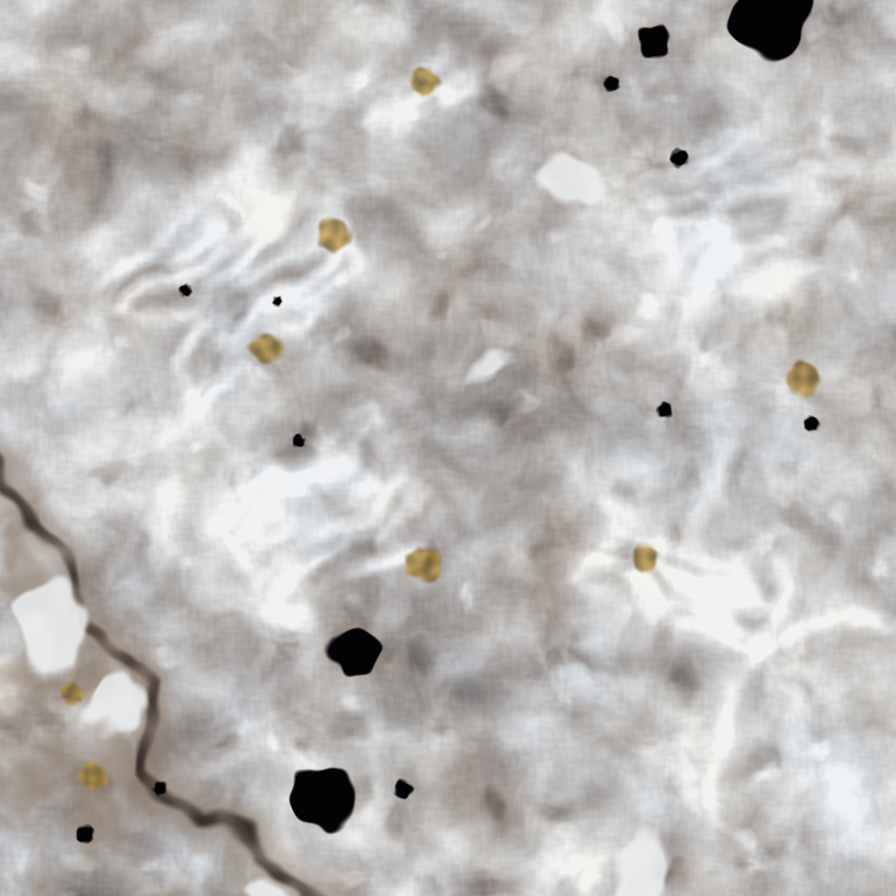
Give the GLSL for this texture, as a Shadertoy shader.

```glsl
// Thin section of pale limestone: mottled mud, ghostly fossils, a brown vein and opaque grains.

const vec3 OPAQUE  = vec3(0.012, 0.012, 0.022);
const vec3 OCHRE   = vec3(0.60, 0.48, 0.22);
const vec3 CALCITE = vec3(0.93, 0.94, 0.945);
const vec3 STAIN   = vec3(0.56, 0.49, 0.42);
const vec3 SEAM    = vec3(0.22, 0.17, 0.155);

// Large grains: centre and radius
const vec3 BLACK_GRAINS[4] = vec3[4](
    vec3(0.86, 0.985, 0.044), vec3(0.73, 0.953, 0.018),
    vec3(0.395, 0.275, 0.028), vec3(0.36, 0.11, 0.034));
const vec3 WHITE_GRAINS[6] = vec3[6](
    vec3(0.64, 0.80, 0.034), vec3(0.05, 0.30, 0.045), vec3(0.13, 0.21, 0.033),
    vec3(0.72, 0.03, 0.034), vec3(0.30, 0.01, 0.016), vec3(0.545, 0.60, 0.014));
const vec2 VEIN[8] = vec2[8](
    vec2(-0.02, 0.50), vec2(0.05, 0.40), vec2(0.10, 0.30), vec2(0.18, 0.23),
    vec2(0.16, 0.15), vec2(0.22, 0.09), vec2(0.30, 0.055), vec2(0.36, -0.02));

vec2 hash2(vec2 p) {
    vec3 q = fract(p.xyx * vec3(0.1031, 0.1030, 0.0973));
    q += dot(q, q.yzx + 33.33);
    return fract((q.xx + q.yz) * q.zy);
}

float corner(vec2 cell, vec2 offset) {
    float angle = 6.2832 * hash2(cell).x;
    return dot(vec2(cos(angle), sin(angle)), offset);
}

float gradientNoise(vec2 p) {
    vec2 i = floor(p), f = p - i;
    vec2 u = f * f * f * (f * (f * 6.0 - 15.0) + 10.0);
    vec2 e = vec2(1.0, 0.0);
    return mix(mix(corner(i, f), corner(i + e, f - e), u.x),
               mix(corner(i + e.yx, f - e.yx), corner(i + 1.0, f - 1.0), u.x), u.y);
}

float fbm(vec2 p, int octaves) {
    float sum = 0.0, amp = 0.5;
    for (int i = 0; i < octaves; i++) {
        sum += amp * gradientNoise(p);
        p = mat2(1.6, 1.2, -1.2, 1.6) * p + 17.3;
        amp *= 0.5;
    }
    return sum;
}

float bell(float d, float width) { return exp(-d * d / (width * width)); }

// Coverage of one lumpy grain
float grain(vec2 p, vec2 centre, float radius, float blur) {
    vec2 q = p - centre;
    float lump = 1.0 + 0.45 * gradientNoise(q / radius * 1.1 + centre * 71.0);
    return 1.0 - smoothstep(-blur, blur, length(q) - radius * lump);
}

// Grains strewn over a jittered grid
float scatter(vec2 p, float cells, float density, float radius, float blur, float seed) {
    float cover = 0.0;
    vec2 home = floor(p * cells);
    for (int k = 0; k < 9; k++) {
        vec2 id = home + vec2(k % 3, k / 3) - 1.0;
        vec2 pick = hash2(id + seed);
        vec2 centre = (id + 0.15 + 0.7 * hash2(id + seed + 51.0)) / cells;
        float size = radius * mix(0.55, 1.3, pick.y);
        cover = max(cover, step(pick.x, density) * grain(p, centre, size, blur));
    }
    return cover;
}

// Brightening by a slab of shell with streaks inside and a broken bright rim
float fossil(vec2 p, vec2 centre, vec2 halfSize, float angle, float strength) {
    float c = cos(angle), s = sin(angle);
    vec2 q = mat2(c, -s, s, c) * (p - centre);
    vec2 e = abs(q) - halfSize;
    float d = length(max(e, 0.0)) + min(max(e.x, e.y), 0.0) - 0.02;
    float body = 1.0 - smoothstep(-0.035, 0.015, d);
    float streak = gradientNoise(q * vec2(14.0, 48.0) + centre * 31.0);
    float rim = bell(d + 0.012, 0.009) * smoothstep(-0.25, 0.3, gradientNoise(p * 11.0));
    return strength * (body * (0.09 + 0.2 * streak) + 0.12 * rim);
}

float veinDistance(vec2 p) {
    float d = 1.0;
    for (int i = 0; i < 7; i++) {
        vec2 a = p - VEIN[i], b = VEIN[i + 1] - VEIN[i];
        d = min(d, length(a - b * clamp(dot(a, b) / dot(b, b), 0.0, 1.0)));
    }
    return d;
}

void mainImage(out vec4 fragColor, in vec2 fragCoord) {
    vec2 uv = fragCoord / iResolution.y;
    float edge = max(0.0022, 1.0 / iResolution.y);
    vec2 warped = uv + 0.05 * vec2(fbm(uv * 9.0, 3), fbm(uv * 9.0 + 40.0, 3));

    // Mottled ground with a faint fine weave
    float tone = 0.75 + 0.5 * fbm(uv * 3.2 + 5.0, 3) + 0.46 * fbm(warped * 14.0, 4);
    tone += 0.03 * (gradientNoise(uv * vec2(60.0, 210.0)) + gradientNoise(uv * vec2(210.0, 60.0)));
    tone -= 0.13 * bell(length((uv - vec2(0.52, 0.57)) * vec2(1.0, 0.8)), 0.17);
    tone -= 0.06 * bell(length((uv - vec2(0.28, 0.95)) * vec2(0.5, 1.0)), 0.12);

    // Fossils and a curved shell
    tone += fossil(warped, vec2(0.26, 0.69), vec2(0.11, 0.08), 0.7, 1.35);
    tone += fossil(warped, vec2(0.37, 0.42), vec2(0.10, 0.065), 0.6, 1.2);
    tone += fossil(warped, vec2(0.84, 0.77), vec2(0.10, 0.08), 0.3, 0.8);
    tone += fossil(warped, vec2(0.76, 0.35), vec2(0.10, 0.04), -0.4, 1.2);
    tone += fossil(warped, vec2(0.47, 0.90), vec2(0.06, 0.015), 0.4, 0.8);
    vec2 shell = warped - vec2(0.94, 0.16);
    tone += 0.17 * bell(length(shell) - 0.145, 0.011) * smoothstep(-0.03, 0.04, shell.y - shell.x - 0.08);

    // Soft dark and light specks
    tone -= 0.13 * scatter(warped, 14.0, 0.30, 0.014, 0.009, 3.0);
    tone += 0.10 * scatter(warped, 17.0, 0.20, 0.011, 0.006, 29.0);
    tone = clamp(tone, 0.3, 0.95);

    // Darker tones turn warm
    vec3 color = tone * mix(vec3(1.04, 0.985, 0.95), vec3(0.995, 1.0, 1.003), smoothstep(0.5, 0.85, tone));
    color += vec3(0.05, 0.005, -0.05) * fbm(uv * 7.0 + 80.0, 3);

    // Stained corner and its vein
    float corner = smoothstep(0.0, 0.07, 0.48 - 1.41 * uv.x - uv.y);
    float patchy = smoothstep(-0.12, 0.25, fbm(warped * 12.0 + 60.0, 3));
    float d = veinDistance(warped);
    color = mix(color, STAIN, max(0.65 * corner * patchy, 0.6 * bell(d, 0.022)));
    color = mix(color, SEAM, (1.0 - smoothstep(0.002, 0.011, d)) * (0.65 + 0.7 * gradientNoise(uv * 30.0)));

    // Clear, ochre and opaque grains
    float white = 0.0, black = scatter(uv, 7.0, 0.22, 0.008, edge, 11.0);
    for (int i = 0; i < 6; i++) white = max(white, grain(warped, WHITE_GRAINS[i].xy, WHITE_GRAINS[i].z, 0.006));
    for (int i = 0; i < 4; i++) black = max(black, grain(uv, BLACK_GRAINS[i].xy, BLACK_GRAINS[i].z, edge));
    color = mix(color, CALCITE, 0.85 * white);
    vec3 ochre = OCHRE * (1.0 + 0.6 * gradientNoise(uv * 70.0));
    color = mix(color, ochre, 0.8 * scatter(uv, 6.0, 0.18, 0.016, 0.004, 73.0));
    color = mix(color, OPAQUE, black);

    fragColor = vec4(color, 1.0);
}
```
